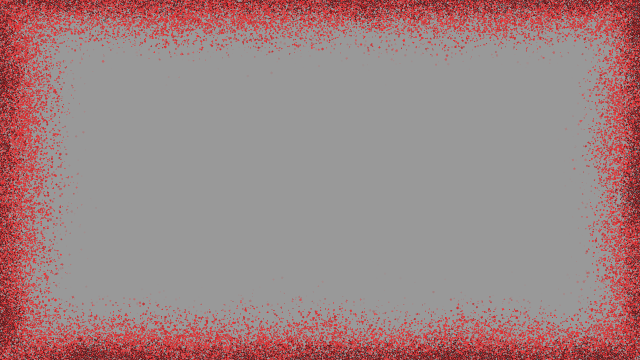
A WebGL 2 fragment shader for this background:

```glsl
#version 300 es
precision highp float;
// A plain grey field framed by a ragged border of red and dark spatter.
// Layers of hashed, rotated dot grids are thinned by the distance to the
// nearest side; smooth noise and a few clots make the border uneven.

uniform vec2 u_resolution;
out vec4 outColor;

const vec3 GREY = vec3(0.60);
const vec3 BRIGHT_RED = vec3(0.98, 0.18, 0.19);
const vec3 DULL_RED = vec3(0.74, 0.17, 0.18);
const vec3 DARK_RED = vec3(0.20, 0.06, 0.07);

const float RED_REACH = 0.088;    // depth of the red border, in heights
const float STRAY_REACH = 0.125;  // depth of the sparse drops
const float DARK_REACH = 0.038;   // depth of the dark rim
const float RED_DENSITY = 0.72;
const float STRAY_DENSITY = 0.16;
const float DARK_OPACITY = 0.72;
const float CORNER_BLEND = 0.06;  // rounding of the inner corners
const float RAGGEDNESS = 0.055;   // noise added to the border depth
const float CLOT_RADIUS = 0.05;
const int RED_LAYERS = 3;
const int DARK_LAYERS = 2;
const float STRAY_CELL = 0.0078;
const float RED_CELL = 0.0064;
const float DARK_CELL = 0.0050;
const float CELL_SHRINK = 0.82;

// Centres of the darker clots, as fractions of the canvas
const vec2 CLOTS[8] = vec2[8](
  vec2(0.015, 0.78), vec2(0.99, 0.93), vec2(0.99, 0.45), vec2(0.14, 0.03),
  vec2(0.70, 0.04), vec2(0.91, 0.02), vec2(0.02, 0.12), vec2(0.57, 0.95));

// Integer hash giving three values from 0 to 1
vec3 hash3(vec2 cell, int seed) {
  uvec3 v = uvec3(ivec3(ivec2(cell), seed)) * 1664525u + 1013904223u;
  v.x += v.y * v.z; v.y += v.z * v.x; v.z += v.x * v.y;
  v ^= v >> 16u;
  v.x += v.y * v.z; v.y += v.z * v.x; v.z += v.x * v.y;
  return vec3(v >> 8u) / 16777216.0;
}

float valueNoise(vec2 p, int seed) {
  vec2 i = floor(p), f = fract(p);
  f = f * f * (3.0 - 2.0 * f);
  float low = mix(hash3(i, seed).x, hash3(i + vec2(1, 0), seed).x, f.x);
  float high = mix(hash3(i + vec2(0, 1), seed).x, hash3(i + 1.0, seed).x, f.x);
  return mix(low, high, f.y);
}

float cloud(vec2 p, int seed) {
  return 0.6 * valueNoise(p, seed) + 0.4 * valueNoise(p * 2.7, seed + 1);
}

float smoothMin(float a, float b) {
  float h = max(CORNER_BLEND - abs(a - b), 0.0) / CORNER_BLEND;
  return min(a, b) - 0.25 * h * h * CORNER_BLEND;
}

float bell(float x) { return exp(-x * x); }

// One grid of jittered dots: x is coverage, y is a random tint
vec2 speckles(vec2 p, float size, float density, int seed) {
  float angle = 0.6 + 1.1 * float(seed);
  float c = cos(angle), s = sin(angle);
  vec2 q = mat2(c, s, -s, c) * p / size;
  vec3 rnd = hash3(floor(q), seed);
  vec3 shape = hash3(floor(q), seed + 50);
  float radius = mix(0.22, 0.48, shape.x);
  vec2 centre = 0.5 + (rnd.yz - 0.5) * (1.0 - 2.0 * radius);
  float edge = (radius - length(fract(q) - centre)) * size;
  float spot = clamp(edge * u_resolution.y * 0.8 + 0.5, 0.0, 1.0);
  return vec2(spot * clamp((density - rnd.x) * 25.0, 0.0, 1.0), shape.y);
}

vec3 addRed(vec3 color, vec2 spot) {
  return mix(color, mix(BRIGHT_RED, DULL_RED, spot.y), spot.x);
}

void main() {
  vec2 p = gl_FragCoord.xy / u_resolution.y;
  vec2 canvas = vec2(u_resolution.x / u_resolution.y, 1.0);

  // Depth from the sides; the left border is widest, the top narrowest
  float sideDepth = min(p.x * 0.86, (canvas.x - p.x) * 1.02);
  float endDepth = min(p.y * 1.02, (1.0 - p.y) * 1.08);
  float depth = smoothMin(sideDepth, endDepth);
  float ragged = max(depth + (cloud(p * 9.0, 3) - 0.5) * RAGGEDNESS, 0.0);

  // Clots strengthen the dark rim
  float clot = 0.0;
  for (int i = 0; i < 8; i++)
    clot = max(clot, bell(length(p - CLOTS[i] * canvas) / CLOT_RADIUS));

  float redDensity = RED_DENSITY * bell(ragged / RED_REACH);
  float strayDensity = STRAY_DENSITY * bell(ragged / STRAY_REACH);
  float patches = smoothstep(0.15, 0.75, cloud(p * 14.0, 11));
  float darkDensity = bell(depth / DARK_REACH) * (0.40 + 0.30 * patches);
  darkDensity += 0.28 * clot * bell(depth / (2.0 * DARK_REACH));

  // Sparse drops, then red spatter from coarse to fine
  vec3 color = addRed(GREY, speckles(p, STRAY_CELL, strayDensity, 19));
  float size = RED_CELL;
  for (int i = 0; i < RED_LAYERS; i++) {
    color = addRed(color, speckles(p, size, redDensity, 20 + i));
    size *= CELL_SHRINK;
  }

  // Dark specks over the rim
  size = DARK_CELL;
  for (int i = 0; i < DARK_LAYERS; i++) {
    vec2 spot = speckles(p, size, darkDensity, 30 + i);
    color = mix(color, DARK_RED, spot.x * DARK_OPACITY);
    size *= CELL_SHRINK;
  }
  outColor = vec4(color, 1.0);
}
```
